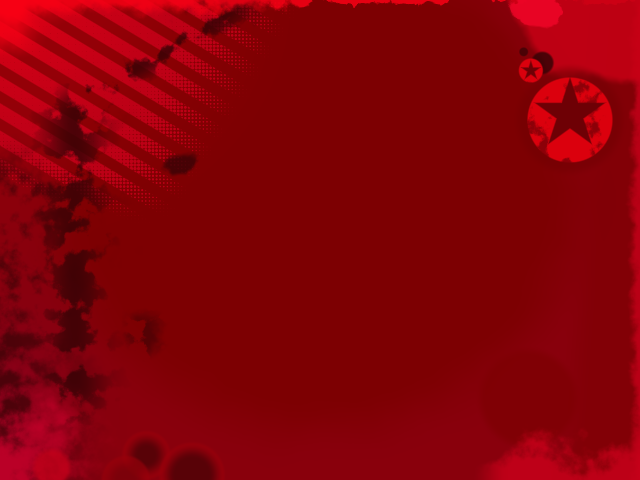
This background is drawn by a Shadertoy shader. Its source:

```glsl
// Weathered crimson backdrop: halftone stripes, ink flecks, glowing edges and a star badge.
#define BASE vec3(0.49, 0.0, 0.008)
#define WINE vec3(0.56, 0.0, 0.07)
#define CRIMSON vec3(0.78, 0.0, 0.10)
#define SCARLET vec3(0.97, 0.0, 0.08)
#define INK vec3(0.22, 0.01, 0.02)
#define STRIPE_STEP 0.057
#define STRIPE_SLOPE 0.60
#define DOT_STEP 0.0075
#define BADGE vec2(1.1875, 0.750)
#define BADGE_RADIUS 0.0885

float hash(vec2 p) {
    vec3 q = fract(vec3(p.xyx) * 0.1031);
    q += dot(q, q.yzx + 33.33);
    return fract((q.x + q.y) * q.z);
}

float noise(vec2 p) {
    vec2 i = floor(p), f = fract(p);
    f = f * f * (3.0 - 2.0 * f);
    return mix(mix(hash(i), hash(i + vec2(1, 0)), f.x),
               mix(hash(i + vec2(0, 1)), hash(i + vec2(1, 1)), f.x), f.y);
}

float fbm(vec2 p) {
    float sum = 0.0, amp = 0.5;
    for (int i = 0; i < 5; i++) {
        sum += amp * noise(p);
        p = mat2(1.6, 1.2, -1.2, 1.6) * p + 7.3;
        amp *= 0.5;
    }
    return sum;
}

// Coverage of a disc whose rim fades over the given width
float disc(vec2 p, vec2 centre, float radius, float soft) {
    return 1.0 - smoothstep(-soft, soft, length(p - centre) - radius);
}

// Signed distance to the nearest side of a five-pointed star
float starDistance(vec2 p, float radius) {
    float sector = 1.2566371;
    float a = mod(atan(p.x, p.y) + 0.5 * sector, sector) - 0.5 * sector;
    vec2 q = length(p) * vec2(cos(a), abs(sin(a)));
    return dot(q - vec2(radius, 0.0), vec2(0.309, 0.951));
}

void mainImage(out vec4 fragColor, in vec2 fragCoord) {
    vec2 p = fragCoord / iResolution.y;
    float right = iResolution.x / iResolution.y - p.x;
    float aa = 1.0 / iResolution.y;
    float coarse = fbm(p * 9.0), fine = fbm(p * 38.0 + 4.0);
    float rough = coarse - 0.5, grit = fine - 0.5;

    // Dark oval field with wine-coloured surroundings
    float oval = length((p - vec2(0.66, 0.60)) / vec2(0.50, 0.46));
    vec3 col = mix(BASE, WINE, 0.65 * smoothstep(0.92, 1.25, oval + 0.1 * rough));
    col = mix(col, BASE, 0.6 * smoothstep(1.22, 1.30, p.x + 0.08 * (1.0 - p.y)));
    col = mix(col, BASE, 0.7 * disc(p, vec2(1.10, 0.17), 0.10, 0.012));
    col = mix(col, BASE, 0.6 * disc(p, vec2(0.92, 0.81), 0.17, 0.02));

    // Corner light behind the stripes
    float corner = length((p - vec2(0.0, 1.0)) * vec2(1.0, 1.2));
    col = mix(col, vec3(0.60, 0.0, 0.02), 0.7 * (1.0 - smoothstep(0.2, 0.65, corner)));

    // Diagonal stripes broken into halftone dots
    float reach = 0.38 + 0.60 * (p.y - 0.54) - p.x;
    float field = smoothstep(0.0, 0.30, reach)
                * smoothstep(-0.04, 0.10, p.y - 0.64 + 0.30 * p.x);
    float phase = abs(fract((p.y + STRIPE_SLOPE * p.x) / STRIPE_STEP) - 0.5);
    float stripe = 1.0 - smoothstep(0.24, 0.31, phase);
    float dotDistance = length(fract(p / DOT_STEP) - 0.5);
    float dotRadius = 0.12 + 0.60 * field;
    float dots = 1.0 - smoothstep(-0.15, 0.15, dotDistance - dotRadius);
    col = mix(col, mix(CRIMSON, SCARLET, 0.5 * (1.0 - smoothstep(0.0, 0.4, corner))),
              0.85 * stripe * dots * smoothstep(0.0, 0.15, field));

    // Mottled left side, turning to magenta near the floor
    float side = (1.0 - smoothstep(0.0, 0.27, p.x)) * (1.0 - smoothstep(0.60, 0.72, p.y));
    col = mix(col, vec3(0.52, 0.0, 0.12), 0.7 * side * (1.0 - smoothstep(0.1, 0.5, p.y)));
    col = mix(col, INK, 0.75 * side * smoothstep(0.44, 0.68, 0.5 * coarse + 0.5 * fine));
    float floorGlow = 1.0 - smoothstep(0.0, 0.24, length(p) + 0.25 * rough + 0.2 * grit);
    col = mix(col, vec3(0.80, 0.0, 0.17), 0.75 * floorGlow);

    // Trail of ink flecks and two larger blots
    float trail = 0.155 + 0.32 * smoothstep(0.75, 1.0, p.y);
    float nearTrail = exp(-pow((p.x - trail) / 0.065, 2.0)) * smoothstep(0.08, 0.2, p.y);
    float flecks = smoothstep(0.56, 0.66, 0.6 * fbm(p * 20.0) + 0.4 * fine + 0.13 * nearTrail);
    col = mix(col, INK, 0.85 * flecks * nearTrail);
    vec2 torn = p + 0.05 * vec2(grit, rough);
    col = mix(col, INK, 0.8 * disc(torn * vec2(0.75, 1.0), vec2(0.28, 0.664), 0.023, 0.007));
    col = mix(col, INK, 0.6 * disc(torn, vec2(0.305, 0.305), 0.034, 0.02) * smoothstep(0.42, 0.56, fine));

    // Ragged light along the borders
    float topReach = 0.035 * (1.0 - smoothstep(0.45, 0.68, p.x)) + 0.004;
    float topEdge = 1.0 - smoothstep(0.0, topReach, 1.0 - p.y + 0.05 * grit);
    col = mix(col, SCARLET, 0.85 * topEdge);
    col = mix(col, SCARLET, 1.0 - smoothstep(0.02, 0.15, corner + 0.14 * rough));
    col = mix(col, CRIMSON, 0.8 * (1.0 - smoothstep(0.0, 0.022, right + 0.03 * grit)));
    float hill = 0.075 * smoothstep(0.98, 1.11, p.x) - 0.025 * smoothstep(1.13, 1.2, p.x);
    float ember = 1.0 - smoothstep(-0.025, 0.015, p.y - hill - 0.14 * rough - 0.06 * grit);
    col = mix(col, CRIMSON, 0.85 * ember * smoothstep(0.98, 1.06, p.x));

    // Torn bright sheet in the upper right
    float sheet = min(p.x - 1.055 - 0.6 * (1.0 - p.y), p.y - 0.845 + 0.12 * (p.x - 1.2));
    col = mix(col, vec3(0.78, 0.0, 0.08), 0.85 * smoothstep(-0.012, 0.012, sheet + 0.06 * rough));
    float patchShape = disc(torn, vec2(1.12, 0.995), 0.052, 0.003);
    col = mix(col, vec3(0.95, 0.02, 0.16), 0.8 * patchShape);

    // Overlapping discs on the floor
    col = mix(col, CRIMSON, 0.75 * disc(p, vec2(0.108, 0.025), 0.038, 0.008));
    for (int i = 0; i < 3; i++) {
        float k = float(i);
        vec2 centre = vec2(0.305 + 0.095 * k, 0.052 - 0.042 * k);
        if (i == 2) centre = vec2(0.262, 0.0);
        float radius = i == 1 ? 0.056 : 0.038;
        col = mix(col, vec3(0.60, 0.0, 0.04), 0.6 * disc(p, centre, radius + 0.012, 0.004));
        col = mix(col, INK, (i == 2 ? 0.25 : 0.65) * disc(p, centre, radius - 0.006, 0.016));
    }

    // Star badge and its small companions
    float wear = smoothstep(0.50, 0.68, fine);
    vec3 enamel = mix(vec3(0.86, 0.0, 0.05), vec3(0.55, 0.0, 0.03), wear);
    col = mix(col, BASE * 0.9, 0.5 * disc(p, BADGE, BADGE_RADIUS + 0.02, 0.012));
    col = mix(col, enamel, disc(p, BADGE, BADGE_RADIUS, aa));
    float star = starDistance(p - BADGE - vec2(0.0, 0.012), 0.077);
    col = mix(col, vec3(0.43, 0.0, 0.02), 1.0 - smoothstep(-aa, aa, star));
    col = mix(col, INK, 0.85 * disc(p, vec2(1.130, 0.869), 0.023, 0.003));
    col = mix(col, INK, 0.75 * disc(p, vec2(1.091, 0.892), 0.009, 0.002));
    vec2 small = vec2(1.106, 0.853);
    col = mix(col, enamel, disc(p, small, 0.025, aa));
    star = starDistance(p - small, 0.021);
    col = mix(col, vec3(0.43, 0.0, 0.02), 1.0 - smoothstep(-aa, aa, star));

    fragColor = vec4(col, 1.0);
}
```
